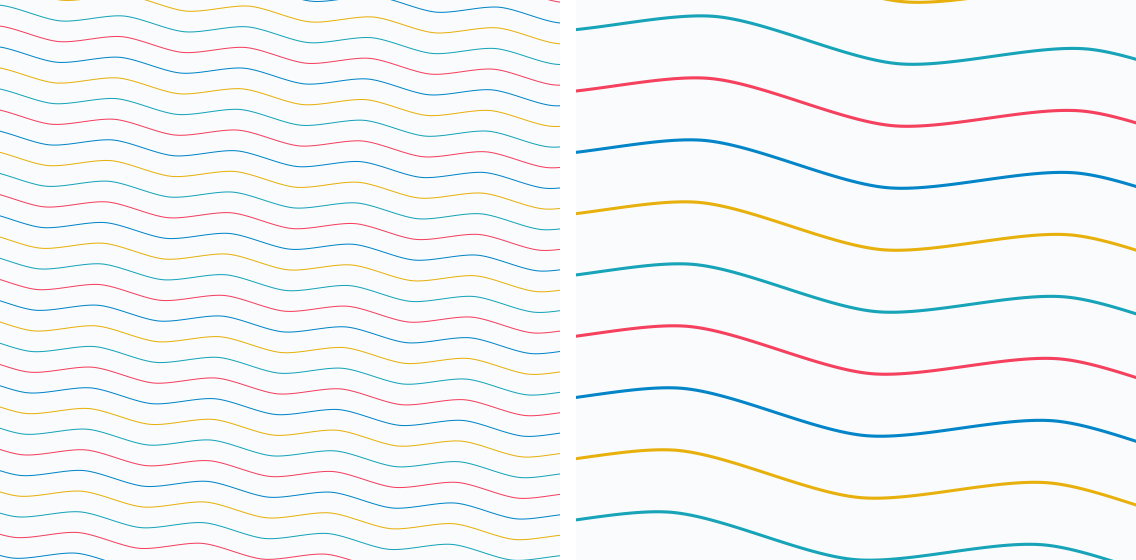
Left: the whole. Right: its middle third, enlarged.
This pattern is drawn by a WebGL 2 fragment shader. Its source:

```glsl
#version 300 es
precision highp float;

uniform vec2 u_resolution;
out vec4 fragColor;

const vec3 PAPER = vec3(0.976, 0.984, 0.992);
const vec3 INKS[4] = vec3[4](
    vec3(0.09, 0.64, 0.72),   // teal
    vec3(0.96, 0.25, 0.37),   // rose
    vec3(0.01, 0.52, 0.78),   // blue
    vec3(0.91, 0.69, 0.05));  // gold

// Height of the wave inside its row: crest at phase 0, trough at 0.5.
float waveHeight(float phase) {
    float x = 1.0 - abs(1.0 - 2.0 * fract(phase));
    // Solve the Bezier's horizontal equation for its parameter.
    float t = x;
    for (int i = 0; i < 4; i++) {
        t = x + 0.1606 * t * (1.0 - t) * (1.0 - 2.0 * t);
    }
    return 0.25 + 0.5 * t * t * (3.0 - 2.0 * t);
}

void main() {
    // Row units, measured downward from the upper left corner.
    float rowsPerCanvas = 27.0;
    vec2 p = vec2(gl_FragCoord.x, u_resolution.y - gl_FragCoord.y);
    p *= rowsPerCanvas / u_resolution.y;

    // Tilt the rows five degrees downhill.
    float tilt = radians(5.0);
    p = mat2(cos(tilt), -sin(tilt), sin(tilt), cos(tilt)) * p;

    // One wave line per row, with four inks in turn.
    float row = floor(p.y);
    float dist = abs(p.y - row - waveHeight(p.x / 6.0));
    float pixel = rowsPerCanvas / u_resolution.y;
    float coverage = clamp((0.025 - dist) / pixel + 0.5, 0.0, 1.0);

    vec3 ink = INKS[int(mod(row, 4.0))];
    fragColor = vec4(mix(PAPER, ink, coverage), 1.0);
}
```
